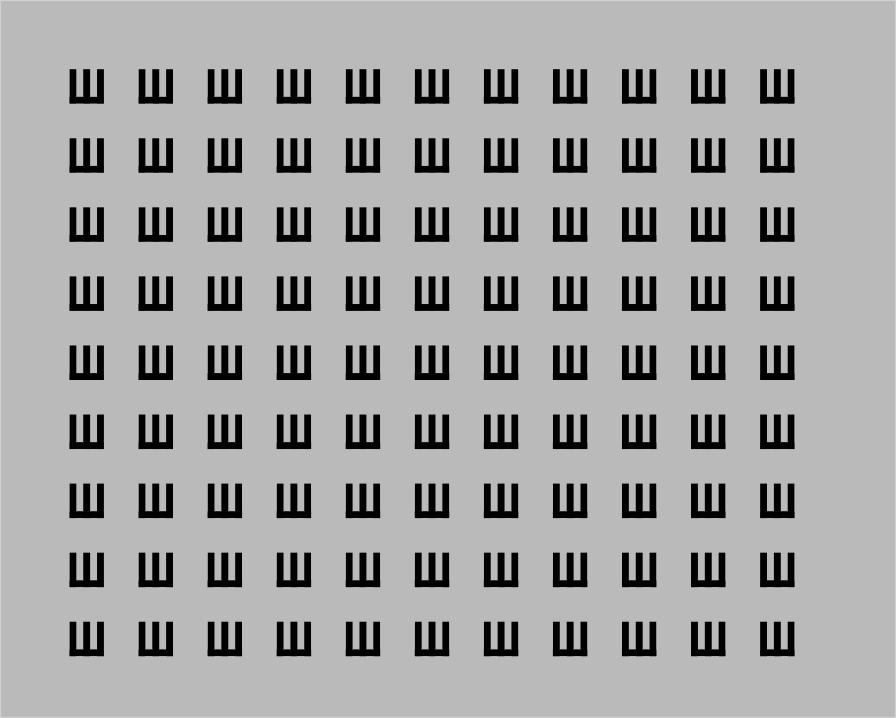
A WebGL 1 fragment shader for this pattern:

```glsl
precision highp float;
// A grid of 11 by 9 black three-pronged combs, open at the top, on flat grey.
// Each comb fills half a cell and is built on a 5 by 5 module: three uprights
// and a base bar, with a faint light rim around the canvas.

uniform vec2 u_resolution;

// Antialiased coverage of a band reaching halfWidth either side of d = 0.
float band(float d, float halfWidth, float pixel) {
    return clamp((halfWidth - abs(d)) / pixel + 0.5, 0.0, 1.0);
}

// Comb of side 0.5 centred on the origin, y pointing down, strokes 0.1 wide.
float comb(vec2 p, float pixel) {
    float square = band(p.x, 0.25, pixel) * band(p.y, 0.25, pixel);
    float nearestProng = 0.2 * clamp(floor(p.x / 0.2 + 0.5), -1.0, 1.0);
    float prongs = band(p.x - nearestProng, 0.05, pixel);
    float base = band(p.y - 0.2, 0.05, pixel);
    return square * max(prongs, base);
}

void main() {
    // Cell units, measured from the top left corner.
    float pixel = 12.973 / u_resolution.x;
    vec2 fromTopLeft = vec2(gl_FragCoord.x, u_resolution.y - gl_FragCoord.y);
    vec2 p = fromTopLeft * pixel;

    // Repeat the comb; the first one is centred a cell and a quarter in.
    vec2 grid = p - vec2(1.255, 1.252);
    vec2 cell = clamp(floor(grid + 0.5), vec2(0.0), vec2(10.0, 8.0));
    float ink = comb(grid - cell, pixel);

    // Thin rim along the canvas edges.
    vec2 toEdge = min(p, u_resolution * pixel - p);
    float rim = band(min(toEdge.x, toEdge.y), 0.017, pixel);

    float shade = mix(0.73, 0.82, rim);
    shade = mix(shade, 0.003, ink);
    gl_FragColor = vec4(vec3(shade), 1.0);
}
```
